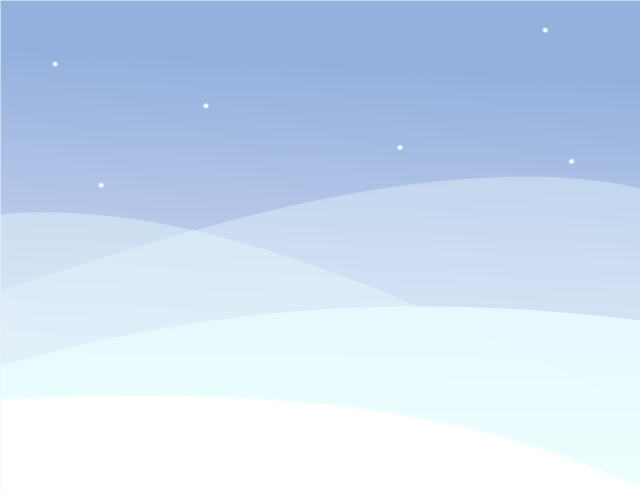
Write a Shadertoy shader that draws this background.

```glsl
const float PI = 3.14159265;
const vec3 SKY_HIGH = vec3(0.58, 0.695, 0.87);
const vec3 SKY_LOW = vec3(0.85, 0.87, 0.95);
const vec3 FAR_SNOW = vec3(0.91, 0.975, 1.0);
const vec3 LEFT_SNOW = vec3(0.91, 0.985, 0.99);
const vec3 MID_SNOW_TOP = vec3(0.905, 0.985, 1.0);
const vec3 MID_SNOW_BASE = vec3(0.93, 1.0, 1.0);
const vec3 RIM_SNOW = vec3(0.93, 0.995, 0.99);
const vec3 FLAKE = vec3(0.95, 1.0, 1.0);

// Slightly tilted sky gradient
vec3 skyColor(vec2 uv) {
    float height = uv.y + 0.07 * uv.x;
    return mix(SKY_HIGH, SKY_LOW, clamp((0.9 - height) / 0.65, 0.0, 1.0));
}

// Ridge height: each side has a quadratic and a cubic falloff
float ridge(float x, vec2 peak, vec2 leftFall, vec2 rightFall) {
    float d = abs(x - peak.x);
    vec2 fall = x < peak.x ? leftFall : rightFall;
    return peak.y - d * d * (fall.x + fall.y * d);
}

// Smooth coverage below a ridge
float below(float y, float ridgeY, float soft) {
    return smoothstep(-soft, soft, ridgeY - y);
}

// Scatter path: a straight drift plus layered sines
vec2 flakePosition(float t) {
    vec2 p = mix(vec2(0.086, 0.870), vec2(0.893, 0.672), t);
    p += vec2(-0.0049, -0.0170) * sin(PI * t);
    p += vec2(-0.1131, -0.1545) * sin(2.0 * PI * t);
    p += vec2(0.0193, 0.0210) * sin(3.0 * PI * t);
    p += vec2(0.0046, -0.1192) * sin(4.0 * PI * t);
    return p;
}

// Soft round flakes spaced evenly along the path
float flakes(vec2 uv, float aspect) {
    float glow = 0.0;
    for (int i = 0; i < 6; i++) {
        vec2 offset = uv - flakePosition(float(i) / 5.0);
        float d = length(offset * vec2(aspect * 0.92, 1.0));
        glow = max(glow, 1.0 - smoothstep(0.002, 0.007, d));
    }
    return glow;
}

void mainImage(out vec4 fragColor, in vec2 fragCoord) {
    vec2 uv = fragCoord / iResolution.xy;
    float aspect = iResolution.x / iResolution.y;
    float soft = 0.7 / iResolution.y;

    // Sky and flakes
    vec3 color = skyColor(uv);
    color = mix(color, FLAKE, flakes(uv, aspect));

    // Translucent distant hills
    float farRidge = ridge(uv.x, vec2(0.827, 0.641), vec2(0.504, -0.2), vec2(0.77, 0.0));
    float leftRidge = ridge(uv.x, vec2(0.065, 0.5685), vec2(1.18, 0.0), vec2(0.72, -0.285));
    color = mix(color, FAR_SNOW, 0.40 * below(uv.y, farRidge, soft));
    color = mix(color, LEFT_SNOW, 0.42 * below(uv.y, leftRidge, soft));

    // Pale middle hill
    float midRidge = ridge(uv.x, vec2(0.651, 0.3773), vec2(0.28, 0.011), vec2(0.236, 0.0));
    vec3 midSnow = mix(MID_SNOW_BASE, MID_SNOW_TOP, smoothstep(0.05, 0.38, uv.y));
    color = mix(color, midSnow, 0.9 * below(uv.y, midRidge, soft));

    // White foreground with a faint rim
    float frontRidge = ridge(uv.x, vec2(0.221, 0.1946), vec2(0.135, 0.0), vec2(0.15, 0.2));
    color = mix(color, RIM_SNOW, 0.7 * below(uv.y, frontRidge + 0.005, soft + 0.001));
    color = mix(color, vec3(1.0), below(uv.y, frontRidge, soft + 0.001));

    // Thin light line on the top and left edges
    float edge = min(uv.x * aspect, 1.0 - uv.y);
    color = mix(color, vec3(0.95), 0.6 * (1.0 - smoothstep(0.0008, 0.0022, edge)));

    fragColor = vec4(color, 1.0);
}
```
